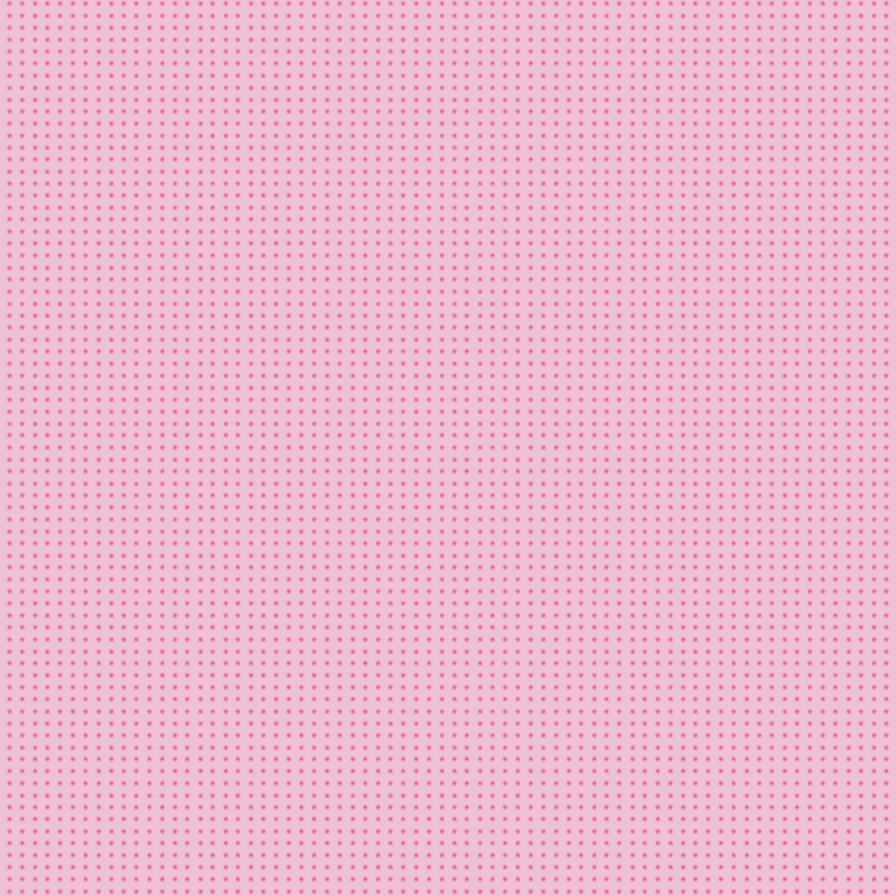
Write a three.js fragment shader that draws this pattern.

```glsl
// Fine grid of soft rose pin dots on a pale pink ground.
varying vec2 vUv;

float hash(float n) {
  return fract(sin(n * 12.9898) * 43758.5453);
}

void main() {
  // Columns and rows, with the grid cut off at the canvas border
  vec2 count = vec2(70.5, 74.7);
  vec2 grid = vUv * count + vec2(-0.25, 0.11);
  vec2 cell = floor(grid);

  // Whole columns and rows sit slightly off their even spacing
  vec2 shift = (vec2(hash(cell.x + 3.0), hash(cell.y + 171.0)) - 0.5) * 0.07;
  vec2 fromCenter = (grid - cell - 0.5 - shift) / count;

  // Soft round dot, with slightly uneven ink
  float ink = 0.96 + 0.1 * hash(cell.x + cell.y * 57.0);
  float dotAmount = ink * exp(-dot(fromCenter, fromCenter) / (0.00235 * 0.00235));

  // Ground, warm blush around each dot, then the rose core
  vec3 ground = vec3(0.93, 0.76, 0.84);
  vec3 blush = vec3(0.95, 0.73, 0.81);
  vec3 rose = vec3(0.89, 0.37, 0.56);
  vec3 color = mix(ground, blush, smoothstep(0.0, 0.08, dotAmount));
  color = mix(color, rose, clamp((dotAmount - 0.08) / 0.92, 0.0, 1.0));

  gl_FragColor = vec4(color, 1.0);
}
```
